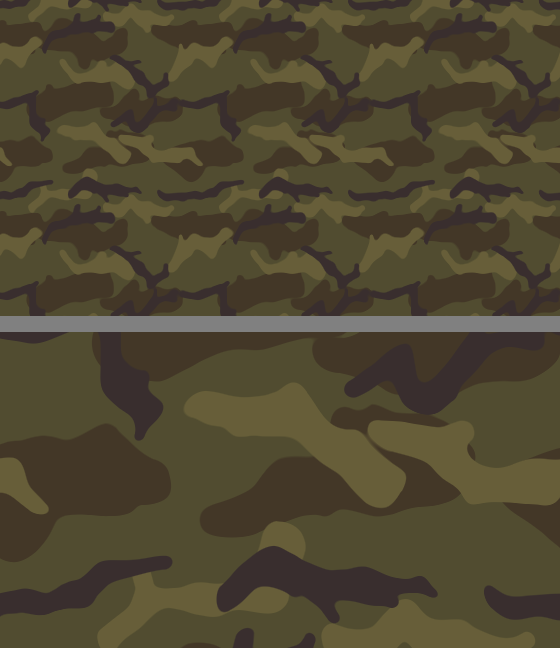
Top, the full canvas; bottom, a detail of the centre.
Give the GLSL for this pattern, as a WebGL 1 fragment shader.

```glsl
precision highp float;
// Woodland camouflage on a square repeating tile: brown patches, light strands
// and dark ribbons over green. Each layer scatters branching chains of tapered
// strokes on a staggered grid, joined smoothly and warped by periodic noise.

uniform vec2 u_resolution;

#define TILE 0.604          // repeat length, in canvas heights
#define GRID vec2(2.0, 3.0) // shapes per tile
#define STEP 0.092          // length of one stroke, in tiles
#define BLEND 0.02          // rounding where strokes meet
#define TILT 0.16           // mean rise of the shapes, in radians
#define WARP_COARSE 0.062
#define WARP_FINE 0.022
#define BROWN_RADIUS 0.064
#define LIGHT_RADIUS 0.031
#define DARK_RADIUS 0.024

const vec3 GREEN = vec3(0.318, 0.300, 0.188);
const vec3 BROWN = vec3(0.262, 0.216, 0.152);
const vec3 LIGHT = vec3(0.404, 0.370, 0.222);
const vec3 DARK  = vec3(0.222, 0.182, 0.180);

vec2 hash2(vec3 p) {
    p = fract(p * vec3(0.1031, 0.1030, 0.0973));
    p += dot(p, p.yzx + 33.33);
    return fract((p.xx + p.yz) * p.zy);
}

// Two channels of value noise repeating every tile, centred on zero
vec2 tileNoise(vec2 p, float cells, float seed) {
    p *= cells;
    vec2 i = floor(p);
    vec2 f = p - i;
    f = f * f * (3.0 - 2.0 * f);
    vec2 lo = mod(i, cells);
    vec2 hi = mod(i + 1.0, cells);
    vec2 bottom = mix(hash2(vec3(lo, seed)), hash2(vec3(hi.x, lo.y, seed)), f.x);
    vec2 top = mix(hash2(vec3(lo.x, hi.y, seed)), hash2(vec3(hi, seed)), f.x);
    return mix(bottom, top, f.y) - 0.5;
}

float smoothUnion(float a, float b) {
    float h = max(BLEND - abs(a - b), 0.0) / BLEND;
    return min(a, b) - 0.25 * BLEND * h * h;
}

// Distance to a stroke whose radius changes from ra to rb
float stroke(vec2 p, vec2 a, vec2 b, float ra, float rb) {
    vec2 ab = b - a;
    float h = clamp(dot(p - a, ab) / dot(ab, ab), 0.0, 1.0);
    return length(p - a - ab * h) - mix(ra, rb, h);
}

vec2 heading(float angle) {
    return vec2(cos(angle), sin(angle));
}

// A wandering chain of four strokes, each with a side branch
float branchingShape(vec2 p, vec3 id, float radius, float bend) {
    float lean = TILT + (hash2(id + 5.0).x - 0.5) * bend;
    vec2 a = -2.0 * STEP * heading(lean);
    float ra = radius * 0.75;
    float d = 1.0;
    for (int k = 0; k < 4; k++) {
        vec2 rnd = hash2(id + vec3(11.0, 17.0, 23.0) * float(k + 1));
        vec2 rnd2 = hash2(id + vec3(29.0, 13.0, 7.0) * float(k + 1));
        float angle = lean + (rnd.x - 0.5) * 1.5 * bend;
        float rb = radius * mix(0.7, 1.3, rnd.y);
        vec2 b = a + STEP * heading(angle);
        d = smoothUnion(d, stroke(p, a, b, ra, rb));

        float side = rnd2.x < 0.5 ? -1.0 : 1.0;
        float reach = (0.045 + radius) * rnd2.y;
        vec2 tip = b + (reach + 0.001) * heading(angle + side * 0.95);
        d = smoothUnion(d, stroke(p, b, tip, rb * 0.75, radius * 0.5));
        a = b;
        ra = rb;
    }
    return d;
}

// Distance to one colour layer, repeating every tile
float layer(vec2 p, float seed, float radius, float bend) {
    p += WARP_COARSE * tileNoise(p, 7.0, seed + 1.0);
    p += WARP_FINE * tileNoise(p, 16.0, seed + 2.0);
    p = (p + hash2(vec3(seed))) * GRID;
    float baseRow = floor(p.y);
    float d = 1.0;
    for (int j = -1; j <= 1; j++) {
        float row = baseRow + float(j);
        float shift = mod(row, GRID.y) / GRID.y;
        float baseColumn = floor(p.x - shift);
        for (int i = -1; i <= 1; i++) {
            vec2 cell = vec2(baseColumn + float(i), row);
            vec3 id = vec3(mod(cell, GRID), seed);
            vec2 centre = cell + vec2(shift, 0.0) + mix(vec2(0.3), vec2(0.7), hash2(id));
            d = smoothUnion(d, branchingShape((p - centre) / GRID, id, radius, bend));
        }
    }
    return d;
}

float cover(float d, float pixel) {
    return clamp(0.5 - d / pixel, 0.0, 1.0);
}

void main() {
    vec2 p = gl_FragCoord.xy / (u_resolution.y * TILE);
    float pixel = 1.2 / (u_resolution.y * TILE);

    vec3 color = GREEN;
    color = mix(color, BROWN, cover(layer(p, 31.0, BROWN_RADIUS, 0.6), pixel));
    color = mix(color, LIGHT, cover(layer(p, 57.0, LIGHT_RADIUS, 0.95), pixel));
    color = mix(color, DARK, cover(layer(p, 83.0, DARK_RADIUS, 1.05), pixel));
    gl_FragColor = vec4(color, 1.0);
}
```
